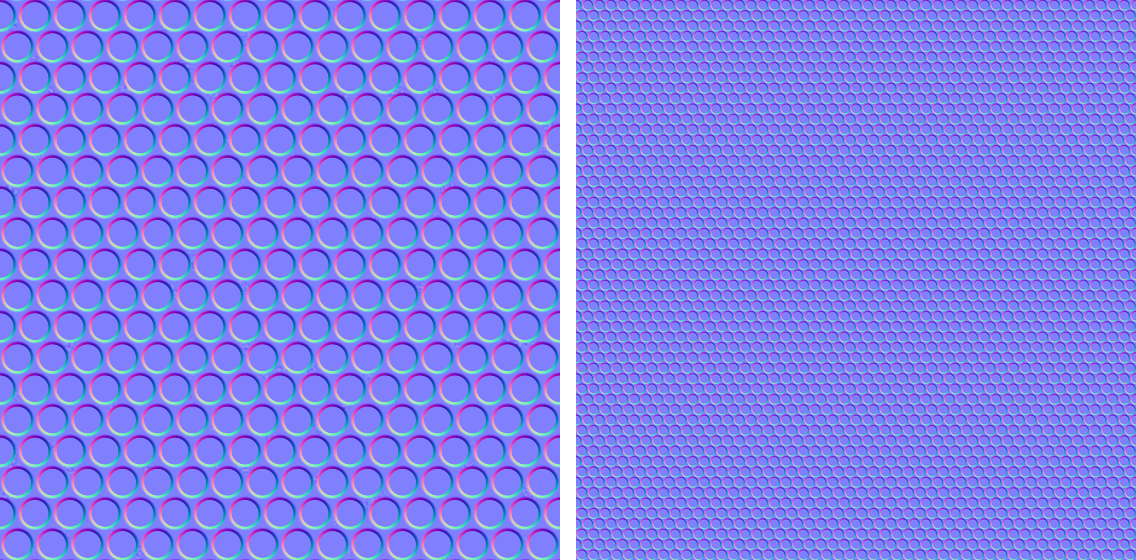
Left: one tile. Right: repeated 3 by 3.
Write a Shadertoy shader that draws this texture map.

```glsl
// Unit gradient for a lattice point, wrapped to the period
vec2 latticeGradient(ivec2 cell, int period, uint seed) {
    uvec2 c = uvec2((cell + period) % period);
    uint h = c.x * 1597334677u ^ c.y * 3812015801u ^ seed * 2654435769u;
    h = (h ^ (h >> 15)) * 2246822519u;
    h = (h ^ (h >> 13)) * 3266489917u;
    float angle = float((h ^ (h >> 16)) & 65535u) / 65536.0 * 6.28319;
    return vec2(cos(angle), sin(angle));
}

// Gradient noise that tiles over the unit square
float gradientNoise(vec2 uv, int period, uint seed) {
    vec2 p = uv * float(period);
    ivec2 i = ivec2(floor(p));
    vec2 f = fract(p);
    vec2 w = f * f * f * (f * (f * 6.0 - 15.0) + 10.0);
    float a = dot(latticeGradient(i, period, seed), f);
    float b = dot(latticeGradient(i + ivec2(1, 0), period, seed), f - vec2(1, 0));
    float c = dot(latticeGradient(i + ivec2(0, 1), period, seed), f - vec2(0, 1));
    float d = dot(latticeGradient(i + ivec2(1, 1), period, seed), f - vec2(1, 1));
    return mix(mix(a, b, w.x), mix(c, d, w.x), w.y);
}

// Offset from the nearest hole centre, in column pitches: 16 columns, 18 staggered rows
vec2 nearestHole(vec2 uv) {
    vec2 grid = uv * vec2(16, 18);
    vec2 nearest = vec2(9);
    for (int k = -1; k <= 1; k++) {
        float row = floor(grid.y) + float(k);
        float stagger = 0.5 * mod(row, 2.0);
        vec2 offset = vec2(fract(grid.x + stagger) - 0.5,
                           (grid.y - row - 0.5) * 16.0 / 18.0);
        if (dot(offset, offset) < dot(nearest, nearest)) nearest = offset;
    }
    return nearest;
}

void mainImage(out vec4 fragColor, in vec2 fragCoord) {
    vec2 uv = fragCoord / iResolution.xy;
    vec2 offset = nearestHole(uv);
    float radius = length(offset);
    float aa = 8.0 / iResolution.x;

    // Recessed wall: crisp at the floor, rounded at the rim
    float wall = smoothstep(0.382 - aa, 0.382 + aa, radius)
               * (1.0 - smoothstep(0.415, 0.5, radius));
    vec2 slope = -offset / max(radius, 0.001) * wall * 0.97;

    // Sparse scuffs on the raised sheet
    float patches = smoothstep(0.2, 0.5, gradientNoise(uv, 22, 1u));
    float scuff = patches * smoothstep(0.43, 0.48, radius);
    slope += scuff * 0.55 * vec2(gradientNoise(uv, 190, 2u), gradientNoise(uv, 190, 3u));

    // Encode the surface normal as colour
    vec3 normal = vec3(slope, sqrt(max(1.0 - dot(slope, slope), 0.0)));
    fragColor = vec4(normal * 0.5 + 0.5, 1.0);
}
```
